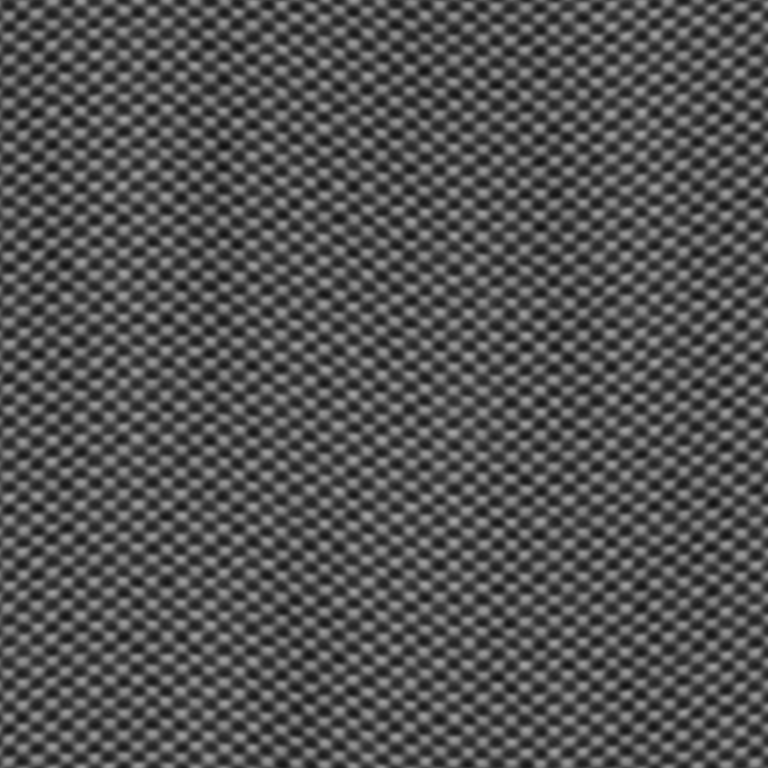
This texture is drawn by a WebGL 2 fragment shader. Its source:

```glsl
#version 300 es
precision highp float;

uniform vec2 u_resolution;
out vec4 outColor;

const float TAU = 6.2831853;
const vec2 REPEATS = vec2(26.75, 35.0);   // weave periods across and up
const vec2 PHASE = vec2(0.31, 0.08);      // offset of the first bump, in periods
const float SAG = 0.012;                  // bow of the rows
const float SAG_START = 0.18;
const float WOBBLE = 0.09;                // thread wander, in periods
const float TILT = 0.10;                  // light from above
const vec3 MID_TONE = vec3(0.31);
const float CONTRAST = 0.22;
const float HIGHLIGHT = 0.04;
const float THREAD_WEAR = 0.09;
const float BAND_WEAR = 0.035;
const float GRAIN = 0.025;

vec2 hashGradient(vec2 cell) {
    vec3 p = fract(cell.xyx * vec3(0.1031, 0.1030, 0.0973));
    p += dot(p, p.yzx + 33.33);
    float angle = TAU * fract((p.x + p.y) * p.z);
    return vec2(cos(angle), sin(angle));
}

float gradientNoise(vec2 p) {
    vec2 cell = floor(p);
    vec2 f = p - cell;
    vec2 blend = f * f * f * (f * (f * 6.0 - 15.0) + 10.0);
    vec2 right = vec2(1.0, 0.0);
    vec2 up = vec2(0.0, 1.0);
    float a = dot(hashGradient(cell), f);
    float b = dot(hashGradient(cell + right), f - right);
    float c = dot(hashGradient(cell + up), f - up);
    float d = dot(hashGradient(cell + 1.0), f - 1.0);
    return mix(mix(a, b, blend.x), mix(c, d, blend.x), blend.y);
}

// Position in weave periods, with bowed rows and wandering threads
vec2 weaveCoords(vec2 uv) {
    uv.y -= SAG * cos(TAU * (uv.x - SAG_START));
    vec2 p = uv * REPEATS - PHASE;
    vec2 wander = vec2(gradientNoise(p * 0.8 + 17.0), gradientNoise(p * 0.9 + 71.0));
    return p + WOBBLE * wander;
}

// Staggered bumps: +1 on a raised thread, -1 in a gap
float weaveHeight(vec2 p) {
    float w = cos(TAU * p.x) * cos(TAU * p.y);
    return w * (1.25 - 0.25 * w * w);
}

void main() {
    vec2 uv = gl_FragCoord.xy / u_resolution;
    vec2 p = weaveCoords(uv);

    // Raised threads lit from above
    float height = weaveHeight(p) + TILT * sin(2.0 * TAU * p.y);
    vec3 color = MID_TONE + CONTRAST * height + HIGHLIGHT * height * height;

    // Uneven threads, faint upright bands and fine grain
    color += THREAD_WEAR * gradientNoise(p * 1.7 + 5.0);
    color += BAND_WEAR * gradientNoise(uv * vec2(9.0, 1.5) + 40.0);
    color += GRAIN * gradientNoise(uv * 190.0);

    outColor = vec4(clamp(color, 0.0, 1.0), 1.0);
}
```
